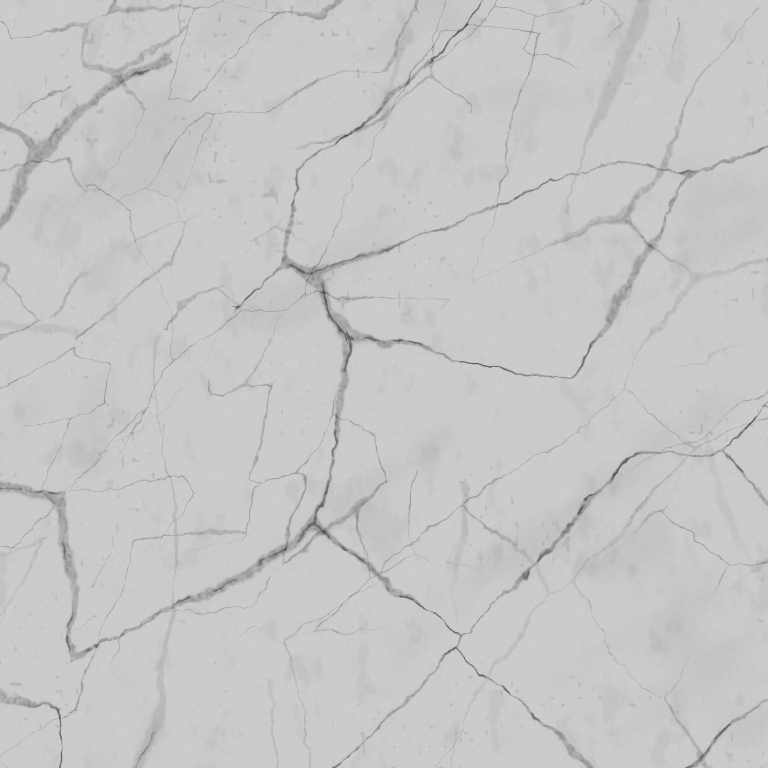
Write a Shadertoy shader that draws this texture.

```glsl
#define STONE 0.795
#define VEIN_DEPTH 0.135
#define CORE_DEPTH 0.25
#define BRANCH_DEPTH 0.09
#define STREAK_DEPTH 0.06
#define WEB_DEPTH 0.095
#define CLOUD_DEPTH 0.03
#define PIT_DEPTH 0.07
#define GRAIN_DEPTH 0.016
#define BEND 0.11
#define JITTER 0.019
#define CHIP 0.0065

vec2 hash2(vec2 p) {
    vec3 q = fract(p.xyx * vec3(0.1031, 0.1030, 0.0973));
    q += dot(q, q.yzx + 33.33);
    return fract((q.xx + q.yz) * q.zy);
}

float noise(vec2 p) {
    vec2 i = floor(p), f = fract(p);
    f = f * f * (3.0 - 2.0 * f);
    float low = mix(hash2(i).x, hash2(i + vec2(1, 0)).x, f.x);
    float high = mix(hash2(i + vec2(0, 1)).x, hash2(i + vec2(1, 1)).x, f.x);
    return mix(low, high, f.y);
}

float fbm(vec2 p) {
    float sum = 0.0, gain = 0.53;
    for (int i = 0; i < 4; i++) {
        sum += gain * noise(p);
        p = mat2(1.6, 1.2, -1.2, 1.6) * p + 17.3;
        gain *= 0.5;
    }
    return sum;
}

vec2 noisePair(vec2 p) {
    return vec2(fbm(p), fbm(p + 41.0)) - 0.5;
}

vec2 warp(vec2 p, float seed) {
    return p + BEND * noisePair(p * 3.0 + seed) + JITTER * noisePair(p * 22.0 + seed)
             + CHIP * noisePair(p * 85.0 + seed);
}

// Cracks along stretched Voronoi borders: x = body, y = thin broken core
vec2 veins(vec2 p, vec2 freq, float angle, float width, float keep, float seed) {
    float pixel = 1.0 / iResolution.y;
    float swell = smoothstep(0.2, 0.9, noise(p * 6.5 + seed));
    float coreShift = 1.8 * noise(p * 13.0 + seed + 5.0) - 0.9;
    float coreGate = smoothstep(0.35, 0.65, noise(p * 19.0 + seed + 9.0))
                   * smoothstep(0.2, 0.6, noise(p * 95.0 + seed));
    vec2 axis = vec2(cos(angle), sin(angle));
    vec2 q = vec2(dot(p, axis), dot(p, vec2(-axis.y, axis.x))) * freq + seed;
    vec2 cell = floor(q), local = fract(q);

    vec2 nearest = vec2(0.0), home = vec2(0.0);
    float best = 9.0;
    for (int y = -1; y <= 1; y++)
    for (int x = -1; x <= 1; x++) {
        vec2 g = vec2(x, y);
        vec2 r = g + hash2(cell + g) - local;
        if (dot(r, r) < best) { best = dot(r, r); nearest = r; home = g; }
    }

    float mass = 0.0, core = 0.0;
    for (int y = -2; y <= 2; y++)
    for (int x = -2; x <= 2; x++) {
        vec2 g = home + vec2(x, y);
        if (x == 0 && y == 0) continue;
        vec2 r = g + hash2(cell + g) - local;
        vec2 normal = normalize(r - nearest);
        float d = dot(0.5 * (r + nearest), normal) / length(normal * freq);
        // Both cells of a border share the same random character
        vec2 trait = hash2(2.0 * cell + home + g + 91.7);
        float strength = smoothstep(1.0 - keep, 1.12 - keep, trait.x);
        float w = width * mix(0.18, 1.0, swell * swell) * mix(0.45, 1.0, trait.y);
        w = max(w, 0.7 * pixel);
        float side = sign(dot(vec2(x, y), vec2(1.0, 0.37)));
        float coreWidth = 0.0008 + 0.08 * w + 0.5 * pixel;
        mass += strength * exp(-d / w);
        core += strength * (1.0 - smoothstep(0.0, coreWidth * 1.5, abs(d * side - coreShift * w)));
    }
    // Summed falloffs widen the body where cracks meet
    float body = smoothstep(0.3, 0.62, mass) + 0.12 * min(mass, 1.0);
    return vec2(body, min(core, 1.0) * coreGate);
}

void mainImage(out vec4 fragColor, in vec2 fragCoord) {
    vec2 p = fragCoord / iResolution.y;
    vec2 bent = warp(p, 3.0);
    vec2 loose = warp(p, 60.0);

    // Crack families from bold to faint
    vec2 bold = veins(bent, vec2(2.7, 3.9), 0.65, 0.0105, 0.82, 11.0);
    vec2 branch = veins(loose, vec2(3.0, 5.6), 0.8, 0.0052, 0.68, 37.0);
    vec2 streak = veins(loose, vec2(1.6, 5.0), 1.4, 0.013, 0.5, 58.0);
    vec2 web = veins(bent, vec2(8.0, 14.0), 0.6, 0.0042, 0.72, 83.0);
    float webMask = smoothstep(0.48, 0.6, fbm(p * 2.8 + 29.0));

    // Crumbled filling of the cracks
    float rubble = abs(2.0 * noise(bent * 150.0) - 1.0);
    float crumble = 0.5 + 0.55 * rubble + 0.55 * noise(p * 260.0);
    float patchy = smoothstep(0.3, 0.65, fbm(p * 5.0 + 13.0));

    // Clouds, smudges and pits across the stone
    vec2 slanted = vec2(dot(p, vec2(0.8, 0.6)), dot(p, vec2(-0.6, 0.8)));
    float cloud = smoothstep(0.58, 0.85, fbm(slanted * vec2(6.0, 11.0) + 7.0));
    float smudge = smoothstep(0.6, 0.78, fbm(p * vec2(34.0, 22.0) + 19.0));
    float pits = smoothstep(0.84, 0.97, noise(p * vec2(150.0, 110.0) + 31.0))
               * smoothstep(0.5, 0.75, noise(p * 11.0));

    float tone = STONE;
    tone -= bold.x * VEIN_DEPTH * crumble + bold.y * CORE_DEPTH;
    tone -= (branch.x * crumble + 0.9 * branch.y) * BRANCH_DEPTH * mix(0.45, 1.0, patchy);
    tone -= streak.x * STREAK_DEPTH * patchy * mix(0.6, 1.0, crumble);
    tone -= (web.x * crumble + 0.7 * web.y) * WEB_DEPTH * webMask;
    tone -= CLOUD_DEPTH * (cloud + smudge) + PIT_DEPTH * pits;
    tone += GRAIN_DEPTH * (noise(p * 300.0) - 0.5);

    fragColor = vec4(vec3(clamp(tone, 0.22, 0.82)), 1.0);
}
```
